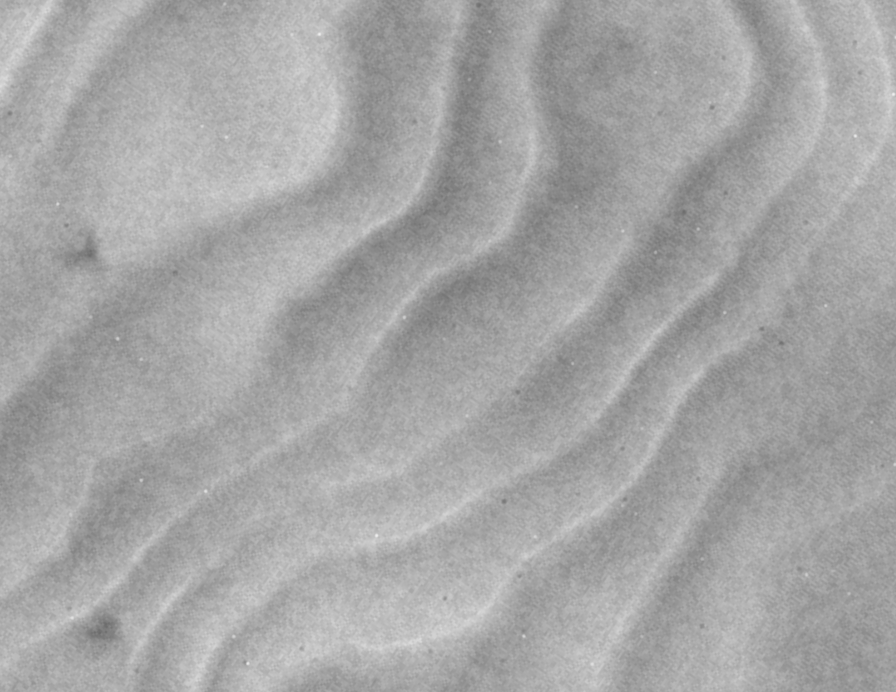
This texture is drawn by a Shadertoy shader. Its source:

```glsl
// Grey rippled sand seen from above: slanted, bending crests with a thin pale
// line, a soft lee side and a slow windward rise, made by a sawtooth profile
// over a noise-warped phase, then covered with grain, specks and smudges.

// Ripples (lengths in canvas heights)
const float RIPPLE_FREQ    = 6.0;
const float RIPPLE_ANGLE   = 0.86;   // crest direction in radians
const float RIPPLE_BEND    = 2.4;    // crests get steeper to the right
const float WARP_AMOUNT    = 2.3;    // in ripple periods
const float FORK_AMOUNT    = 0.75;
const float WIGGLE_AMOUNT  = 0.16;
const float RIPPLE_CONTRAST = 0.13;
const float CREST_LIGHT    = 0.065;
const float CREST_WIDTH    = 0.0062;
const float SLOPE_STEP     = 0.002;

// Tones
const vec3  SAND_COLOR     = vec3(0.647);
const float PROFILE_MEAN   = 0.54;
const float BROAD_CONTRAST = 0.105;
const float PATCH_CONTRAST = 0.05;
const float FINE_GRAIN     = 0.08;
const float MEDIUM_GRAIN   = 0.045;
const float COARSE_GRAIN   = 0.04;
const float GRAIN_TURN     = 0.6;    // radians between grain layers

// Scattered marks
const float BRIGHT_SPECK   = 0.2;
const float DARK_SPECK     = 0.14;
const float SMUDGE_DEPTH   = 0.2;

float hash(vec2 p) {
    return fract(sin(dot(p, vec2(127.1, 311.7))) * 43758.5453);
}

mat2 turn(float angle) {
    return mat2(cos(angle), sin(angle), -sin(angle), cos(angle));
}

// Value noise, centred on zero
float noise(vec2 p) {
    vec2 cell = floor(p);
    vec2 f = fract(p);
    vec2 u = f * f * f * (f * (f * 6.0 - 15.0) + 10.0);
    float low  = mix(hash(cell), hash(cell + vec2(1, 0)), u.x);
    float high = mix(hash(cell + vec2(0, 1)), hash(cell + vec2(1, 1)), u.x);
    return mix(low, high, u.y) - 0.5;
}

// Soft dots of random strength, at most one in each grid cell
float specks(vec2 p, float density, float chance, float radius, float seed) {
    vec2 g = p * density;
    vec2 cell = floor(g);
    vec2 key = cell + seed;
    vec2 jitter = vec2(hash(key + 3.1), hash(key + 7.7));
    vec2 center = mix(vec2(radius), vec2(1.0 - radius), jitter);
    float strength = hash(key + 13.3);
    float present = step(hash(key), chance);
    float dist = length(g - cell - center);
    return present * strength * (1.0 - smoothstep(0.1 * radius, radius, dist));
}

// Ripple phase; whole numbers lie on the crests
float ripplePhase(vec2 p) {
    vec2 along = vec2(cos(RIPPLE_ANGLE), sin(RIPPLE_ANGLE));
    vec2 across = vec2(along.y, -along.x);
    vec2 q = vec2(dot(p, along), dot(p, across));
    float phase = RIPPLE_FREQ * q.y;
    phase += RIPPLE_BEND * (p.x - 0.65) * (p.y - 0.5);
    phase += WARP_AMOUNT * noise(q * vec2(2.1, 2.6) + 4.3);
    phase += FORK_AMOUNT * noise(turn(0.5) * q * 4.6 + 37.0);
    phase += WIGGLE_AMOUNT * noise(q * vec2(8.0, 7.0) + 19.0);
    phase += 0.3 * WIGGLE_AMOUNT * noise(p * 24.0);
    return phase;
}

// Shading of the ripples: slow rise, thin bright crest line, soft fall
float rippleShade(vec2 p) {
    float phase = ripplePhase(p);
    vec2 slope = vec2(ripplePhase(p + vec2(SLOPE_STEP, 0.0)),
                      ripplePhase(p + vec2(0.0, SLOPE_STEP))) - phase;
    float steepness = max(length(slope) / SLOPE_STEP, 2.0);
    float f = fract(phase);
    float rise = smoothstep(0.15, 1.0, f);
    float fall = 1.0 - smoothstep(-0.05, 0.3, f);
    float crestDist = min(f, 1.0 - f) / (steepness * CREST_WIDTH);
    float crest = exp(-crestDist * crestDist);
    float relief = clamp(0.85 + 1.6 * noise(p * 3.1 + 31.0), 0.2, 1.3);
    float sharpness = smoothstep(-0.25, 0.3, noise(p * 5.3 + 57.0));
    sharpness *= 0.9 + 0.8 * noise(p * 40.0 + 3.0);
    // the fall starts slightly below the rise, so blend them across the crest
    float peak = 1.0 - smoothstep(0.0, 0.06, 1.0 - f);
    float profile = max(rise - 0.06 * peak, fall) - PROFILE_MEAN;
    return RIPPLE_CONTRAST * relief * profile + CREST_LIGHT * sharpness * crest;
}

// Layers of grain, each turned so that no grid shows
float grain(vec2 p) {
    return FINE_GRAIN * noise(turn(GRAIN_TURN) * p * 310.0)
         + MEDIUM_GRAIN * noise(turn(2.0 * GRAIN_TURN) * p * 140.0 + 11.0)
         + COARSE_GRAIN * noise(turn(3.3 * GRAIN_TURN) * p * 47.0 + 23.0);
}

void mainImage(out vec4 fragColor, in vec2 fragCoord) {
    vec2 p = fragCoord / iResolution.y;

    // Relief, broad tone and grain
    float tone = rippleShade(p) + grain(p);
    tone += BROAD_CONTRAST * noise(turn(0.4) * p * 2.3 + 71.0);
    tone += PATCH_CONTRAST * noise(turn(0.9) * p * 7.0 + 90.0);

    // Pale shell bits and dark crumbs
    tone += BRIGHT_SPECK * specks(p, 32.0, 0.07, 0.13, 5.0);
    tone -= DARK_SPECK * specks(p, 27.0, 0.08, 0.15, 41.0);

    // Few soft smudges with ragged rims
    vec2 ragged = p + 0.04 * vec2(noise(p * 20.0), noise(p * 20.0 + 9.0));
    float smudge = specks(ragged, 4.0, 0.25, 0.24, 83.0);
    tone -= SMUDGE_DEPTH * smudge * (0.8 + noise(p * 60.0));

    fragColor = vec4(clamp(SAND_COLOR + tone, 0.0, 1.0), 1.0);
}
```
